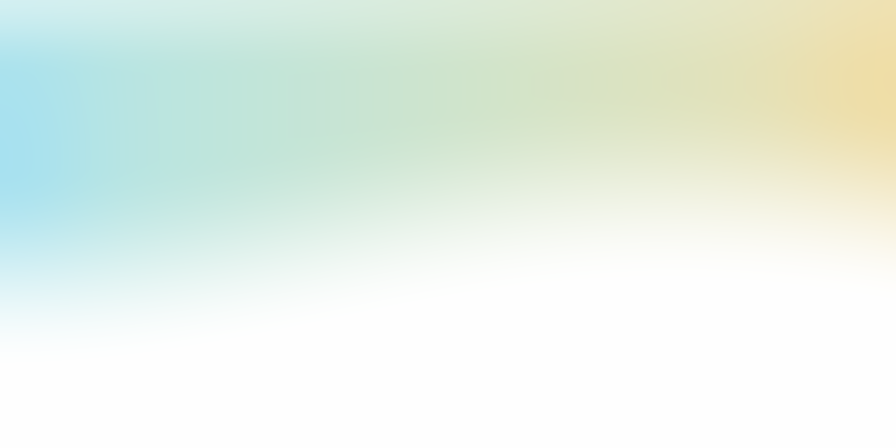
Give the GLSL for this background, as a WebGL 1 fragment shader.

```glsl
precision highp float;
// Soft pastel band from cyan through sage to gold, melting into white below a wavy edge.

uniform vec2 u_resolution;

// Elliptical soft spot, 1.0 at its center
float glow(vec2 p, vec2 center, vec2 radius) {
  vec2 d = (p - center) / radius;
  return exp(-dot(d, d));
}

void main() {
  vec2 uv = gl_FragCoord.xy / u_resolution;
  float depth = 1.0 - uv.y; // distance below the top edge

  // Horizontal hue sweep with a faint green lift in the middle
  vec3 color = mix(vec3(0.69, 0.895, 0.915), vec3(0.93, 0.878, 0.69), uv.x);
  color.g += 0.03 * uv.x * (1.0 - uv.x);

  // Richer color at the side edges
  color = mix(color, vec3(0.65, 0.88, 0.945), 0.85 * glow(uv, vec2(0.0, 0.65), vec2(0.09, 0.28)));
  color = mix(color, vec3(0.94, 0.865, 0.64), 0.75 * glow(uv, vec2(1.0, 0.82), vec2(0.1, 0.2)));

  // Pale haze along the top, stronger toward the left
  float haze = 1.0 - smoothstep(-0.02, 0.17, depth);
  color = mix(color, vec3(0.98, 0.99, 0.98), haze * (0.5 - 0.42 * uv.x));

  // Wavy fade into white
  float edge = 0.515 + 0.095 * cos(4.2 * uv.x);
  float fade = smoothstep(edge - 0.23, edge + 0.23, depth);
  color = mix(color, vec3(0.998), fade);

  gl_FragColor = vec4(color, 1.0);
}
```
